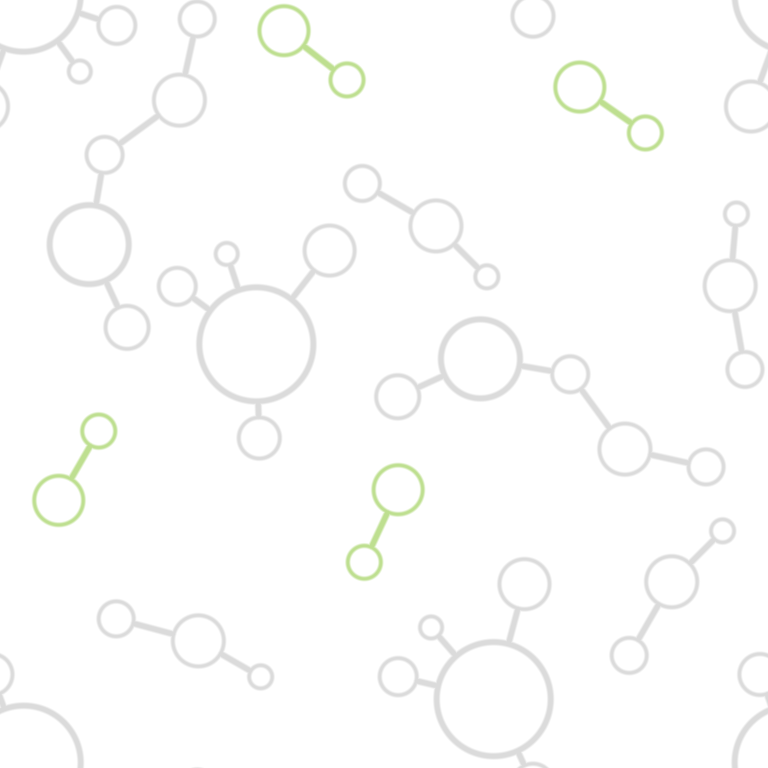
Give the GLSL for this pattern, as a WebGL 2 fragment shader.

```glsl
#version 300 es
precision highp float;
// Seamless tile of ring-and-rod molecules in pale grey and green on white.
// Molecules sit on a jittered rank-1 lattice that wraps around the tile; each
// one is a set of outlined circles joined by rods, drawn by distance functions.

uniform vec2 u_resolution;
out vec4 fragColor;

const vec3 PAPER = vec3(1.0);
const vec3 GREY = vec3(0.858);
const vec3 GREEN = vec3(0.745, 0.875, 0.565);

const float UNIT = 1.0 / 768.0;      // all lengths below are in these units
const float ROD_HALF = 3.1;
const float THIN_HALF = 2.0;         // half stroke of small rings
const float THICK_HALF = 3.0;        // half stroke of large rings
const float LARGE_RADIUS = 35.0;
const float SOFTNESS = 1.5;
const float JITTER = 8.0;
const float REACH = 195.0;           // no molecule extends further than this
const vec2 SHIFT = vec2(0.03, 0.01);

const int SITES = 13;
const float LATTICE_STEP = 5.0;      // site i lies at (i, 5i) / 13, wrapped

const int HUB = 0, CHAIN = 1, TRIPLE = 2, PAIR = 3;
const int KIND[SITES] = int[](HUB, PAIR, CHAIN, TRIPLE, HUB, PAIR, PAIR,
                              TRIPLE, HUB, CHAIN, PAIR, TRIPLE, TRIPLE);
const float TURN[SITES] = float[](250.0, 60.0, 79.0, 165.0, 52.0, -38.0, 245.0,
                                  150.0, 75.0, -11.0, -35.0, 240.0, 280.0);

// Atoms as (x, y, radius), grouped by kind of molecule
const int FIRST[4] = int[](0, 5, 10, 13);
const int COUNT[4] = int[](5, 5, 3, 2);
const vec3 ATOMS[15] = vec3[](
    vec3(0, 0, 57), vec3(119, 0, 25), vec3(53, 79, 11),
    vec3(-3, 98, 18.5), vec3(-72, -60, 20.5),
    vec3(-160, -18, 21.5), vec3(-86, 35, 39.5), vec3(5, 37, 18),
    vec3(73, -26, 25.5), vec3(156, -28, 17.5),
    vec3(-69.5, 18.6, 11.5), vec3(0, 0, 25.5), vec3(85, 0, 17.5),
    vec3(-40, 0, 24.5), vec3(40, 0, 16.5));

vec2 hash2(float n) {
    return fract(sin(vec2(n * 12.99 + 1.7, n * 78.23 + 4.1)) * 4375.85);
}

float ringDistance(vec2 p, vec3 atom) {
    float halfStroke = atom.z > LARGE_RADIUS ? THICK_HALF : THIN_HALF;
    return abs(length(p - atom.xy) - atom.z) - halfStroke;
}

// Rod between the rims of two atoms
float rodDistance(vec2 p, vec3 a, vec3 b) {
    vec2 axis = normalize(b.xy - a.xy);
    vec2 start = a.xy + axis * (a.z + 1.0);
    vec2 end = b.xy - axis * (b.z + 1.0);
    float along = clamp(dot(p - start, axis), 0.0, distance(start, end));
    return length(p - start - axis * along) - ROD_HALF;
}

float moleculeDistance(vec2 p, int kind) {
    int first = FIRST[kind];
    float d = ringDistance(p, ATOMS[first]);
    for (int i = 1; i < COUNT[kind]; i++) {
        vec3 atom = ATOMS[first + i];
        // Hubs branch from their centre; the others link in sequence
        vec3 parent = ATOMS[kind == HUB ? first : first + i - 1];
        d = min(d, min(ringDistance(p, atom), rodDistance(p, parent, atom)));
    }
    return d;
}

void main() {
    vec2 p = gl_FragCoord.xy / u_resolution.y - SHIFT;
    float edge = max(SOFTNESS, 0.7 / (u_resolution.y * UNIT));
    vec3 color = PAPER;

    for (int i = 0; i < SITES; i++) {
        float n = float(i);
        vec2 site = vec2(n, n * LATTICE_STEP) / float(SITES);
        site += (hash2(n) - 0.5) * JITTER * UNIT;

        // Nearest wrapped copy of the molecule, turned into its own frame
        vec2 q = (fract(p - site + 0.5) - 0.5) / UNIT;
        if (length(q) > REACH) continue;
        float angle = radians(TURN[i]);
        float c = cos(angle), s = sin(angle);
        q = mat2(c, -s, s, c) * q;

        float d = moleculeDistance(q, KIND[i]);
        float ink = 1.0 - smoothstep(-edge, edge, d);
        color = mix(color, KIND[i] == PAIR ? GREEN : GREY, ink);
    }
    fragColor = vec4(color, 1.0);
}
```
